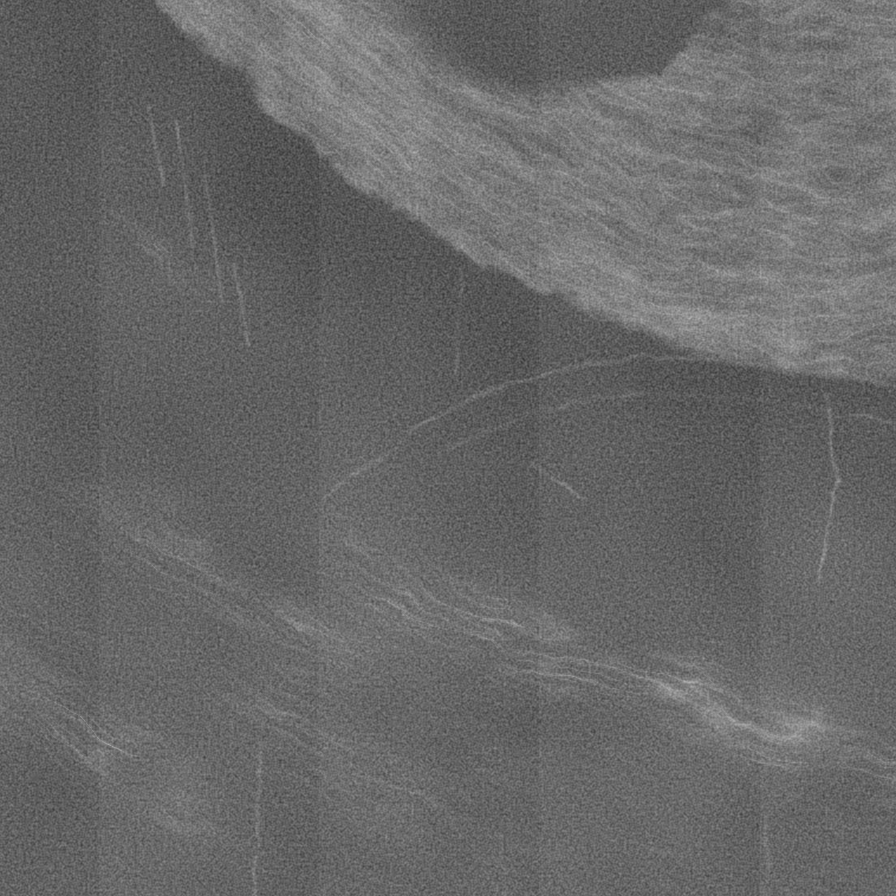
This texture is drawn by a WebGL 1 fragment shader. Its source:

```glsl
precision highp float;
uniform vec2 u_resolution;

vec2 hashGradient(vec2 cell) {
  vec3 h = fract(cell.xyx * vec3(0.1031, 0.1030, 0.0973));
  h += dot(h, h.yzx + 33.33);
  return fract((h.xx + h.yz) * h.zy) * 2.0 - 1.0;
}

float gradientNoise(vec2 p) {
  vec2 i = floor(p), f = fract(p);
  vec2 u = f * f * f * (f * (f * 6.0 - 15.0) + 10.0);
  vec2 e = vec2(1.0, 0.0);
  float low = mix(dot(hashGradient(i), f),
                  dot(hashGradient(i + e), f - e), u.x);
  float high = mix(dot(hashGradient(i + e.yx), f - e.yx),
                   dot(hashGradient(i + 1.0), f - 1.0), u.x);
  return mix(low, high, u.y);
}

float fbm(vec2 p) {
  float sum = 0.0, amplitude = 1.0;
  for (int i = 0; i < 4; i++) {
    sum += amplitude * gradientNoise(p);
    p = p * 2.03 + 17.3;
    amplitude *= 0.55;
  }
  return sum;
}

// Thin bright crests along the zero lines of the noise
float ridges(vec2 p, float sharpness) {
  return exp(-sharpness * abs(gradientNoise(p)));
}

float band(float x, float centre, float width) {
  float t = (x - centre) / width;
  return exp(-t * t);
}

float range(float x, float from, float to, float soft) {
  return smoothstep(from - soft, from + soft, x) * (1.0 - smoothstep(to - soft, to + soft, x));
}

float crack(vec2 p, vec2 a, vec2 b) {
  vec2 ab = b - a;
  float t = clamp(dot(p - a, ab) / dot(ab, ab), 0.0, 1.0);
  return band(length(p - a - ab * t), 0.0, 0.0021);
}

// Bright folded terrain, streaked parallel to its lower edge
float highlandTone(vec2 p, vec2 flow) {
  vec2 q = flow + vec2(0.0, 0.022 * fbm(p * 9.0));
  float folds = ridges(q * vec2(9.0, 48.0), 11.0)
              + 0.8 * ridges(q * vec2(17.0, 80.0) + 31.0, 10.0);
  float patches = fbm(q * vec2(4.0, 15.0) + 5.0);
  float rim = band(flow.y, 0.04, 0.07) * (1.0 - smoothstep(0.75, 0.95, p.x));
  return 0.435 + 0.065 * folds + 0.085 * patches + 0.03 * rim
       + 0.05 * fbm(p * 38.0);
}

// Belts of near parallel fractures in the south
float fractureTone(vec2 p) {
  float across = p.y + 0.65 * p.x - 0.2 * p.x * p.x + 0.025 * fbm(p * 5.0 + 3.0);
  vec2 q = vec2(p.x, across + 0.008 * fbm(p * 18.0));
  float belts = band(across, 0.6, 0.042) * smoothstep(0.27, 0.6, p.x)
              + 0.55 * band(across, 0.5, 0.035) * range(p.x, 0.02, 0.45, 0.12)
              + 0.85 * band(across, 0.245, 0.04) * (1.0 - smoothstep(0.1, 0.3, p.x))
              + 0.6 * band(across, 0.37, 0.05) * range(p.x, 0.3, 0.52, 0.1);
  float haze = 0.18 * range(across, 0.2, 0.66, 0.08) * (1.0 - smoothstep(0.4, 0.5, p.y));
  float lines = ridges(q * vec2(5.0, 42.0), 17.0)
              + 0.7 * ridges(q * vec2(9.0, 75.0) + 11.0, 14.0);
  float broken = clamp(0.7 + 1.6 * fbm(p * vec2(8.0, 14.0) + 7.0), 0.1, 1.4);
  return (belts + haze) * (0.02 + 0.11 * lines * broken);
}

// Isolated winding cracks and the long arc across the plain
float crackTone(vec2 p) {
  vec2 w = p + 0.008 * vec2(fbm(p * 20.0), fbm(p * 20.0 + 40.0));
  float s = 0.0;
  for (int i = 0; i < 4; i++) {
    float k = float(i);
    vec2 top = vec2(0.165 + 0.032 * k, 0.885 - 0.05 * k * k * 0.4);
    s += 0.75 * crack(p + 0.25 * (w - p), top, top + vec2(0.018, -0.09 - 0.1 * range(k, 1.0, 2.0, 0.3)));
  }
  s += crack(w, vec2(0.926, 0.56), vec2(0.932, 0.46));
  s += crack(w, vec2(0.932, 0.46), vec2(0.915, 0.35));
  s += 0.7 * crack(w, vec2(0.29, 0.17), vec2(0.285, -0.02));
  s += 0.6 * crack(w, vec2(0.858, 0.09), vec2(0.853, -0.02));
  s += 0.5 * crack(w, vec2(0.515, 0.7), vec2(0.51, 0.59));
  s += 0.7 * crack(w, vec2(0.59, 0.485), vec2(0.655, 0.44));
  float t = w.x - 0.73;
  for (int i = 0; i < 2; i++) {
    float k = float(i);
    float arc = 0.6 - 0.04 * k - (t < 0.0 ? 1.15 : 0.45) * t * t;
    s += (0.8 - 0.35 * k) * band((w.y - arc) / sqrt(1.0 + 4.0 * t * t), 0.0, 0.0025)
       * range(w.x, 0.37 + 0.12 * k, 1.1, 0.03);
  }
  float slant = w.y + 0.75 * w.x;
  s += 0.9 * band(slant, 0.85, 0.018) * range(w.x, 0.13, 0.23, 0.02)
     * ridges(vec2(w.x * 12.0, slant * 75.0), 9.0);
  return 0.12 * s * clamp(0.8 + 1.2 * fbm(p * 25.0 + 9.0), 0.2, 1.3);
}

void main() {
  vec2 p = gl_FragCoord.xy / u_resolution;
  float east = 1.0 - p.x;
  vec2 flow = vec2(p.x, p.y - 0.575 - 0.62 * east * east);

  // Highland outline, cut by a dark bay at the top
  float rough = fbm(p * 13.0);
  float edge = flow.y + 0.03 * rough * smoothstep(0.0, 0.5, east);
  float bay = length((p - vec2(0.615, 1.03)) / vec2(0.19, 0.13)) + 0.16 * rough;
  float baySoft = mix(0.2, 0.04, smoothstep(0.5, 0.75, p.x));
  float highland = smoothstep(-0.006, 0.012, edge)
                 * smoothstep(1.0 - baySoft, 1.0 + baySoft, bay);

  float plain = mix(0.392, 0.36, smoothstep(0.25, 0.8, p.y))
              + 0.045 * fbm(p * 4.0 + 21.0)
              - 0.02 * band(flow.y, -0.03, 0.15)
              + fractureTone(p) + crackTone(p);
  float tone = mix(plain, highlandTone(p, flow), highland);

  // Swath seams and speckle
  tone += 0.012 - 0.024 * fract((p.x - 0.11) / 0.246);
  tone += 0.17 * gradientNoise(p * 379.0) + 0.09 * gradientNoise(p * 203.0 + 51.0);
  gl_FragColor = vec4(vec3(clamp(tone, 0.0, 1.0)), 1.0);
}
```
